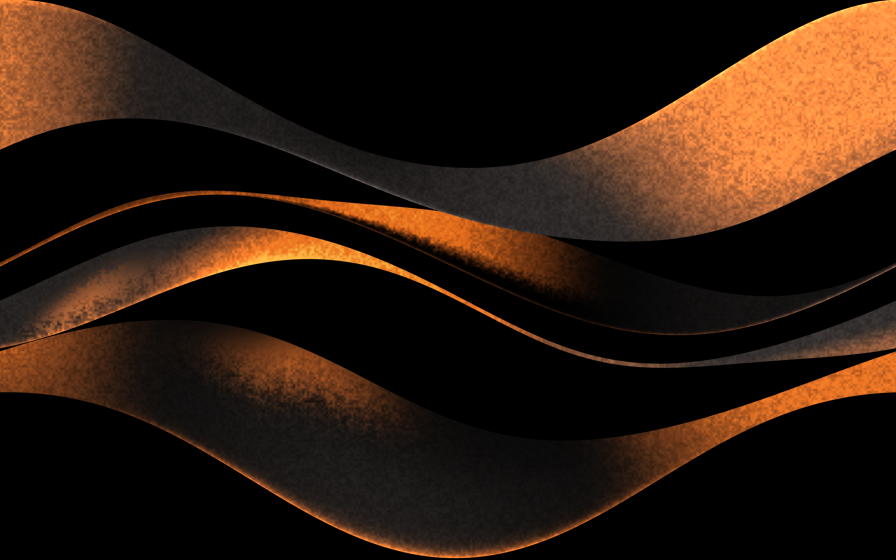
A Shadertoy shader for this background:

```glsl
// Four grainy metal ribbons waving across black, lit by ember-orange light.
#define STEEL vec3(0.17, 0.155, 0.15)
#define BRONZE vec3(0.45, 0.21, 0.07)
#define ORANGE vec3(0.90, 0.43, 0.11)
#define GOLD vec3(1.00, 0.72, 0.26)
#define GRAIN_SCALE 240.0
#define GRAIN_AMOUNT 0.30
#define RIM_WIDTH 0.005
#define TAU 6.2831853

float hash(vec2 p) {
    p = fract(p * vec2(0.1031, 0.1137));
    p += dot(p, p.yx + 33.33);
    return fract((p.x + p.y) * p.x * 17.0);
}

float noise(vec2 p) {
    vec2 cell = floor(p), f = fract(p);
    f = f * f * (3.0 - 2.0 * f);
    return mix(mix(hash(cell), hash(cell + vec2(1, 0)), f.x),
               mix(hash(cell + vec2(0, 1)), hash(cell + vec2(1, 1)), f.x), f.y);
}

float bump(float x, float center, float width) {
    float t = (x - center) / width;
    return exp(-t * t);
}

float fall(float a, float b, float x) { return 1.0 - smoothstep(a, b, x); }

// Height of a periodic edge; waves holds cos and sin weights of two harmonics.
float edge(float x, float mean, vec4 waves, float third) {
    float a = TAU * x;
    return mean + dot(waves, vec4(cos(a), sin(a), cos(2.0 * a), sin(2.0 * a)))
         + third * cos(3.0 * a);
}

// Colour of glowing metal from black through orange to gold.
vec3 ember(float heat) {
    vec3 c = BRONZE * smoothstep(0.0, 0.5, heat);
    c = mix(c, ORANGE, smoothstep(0.4, 0.85, heat));
    return mix(c, GOLD, smoothstep(0.8, 1.3, heat));
}

void paint(inout vec3 col, float y, vec2 span, float heat, float steel, float grain) {
    float aa = 0.8 / iResolution.y;
    float mask = smoothstep(-aa, aa, y - span.x) * smoothstep(-aa, aa, span.y - y);
    float rough = 1.0 + GRAIN_AMOUNT * grain;
    col = mix(col, ember(heat * rough) + STEEL * steel * rough, mask);
}

// Position across a ribbon: 0 on its lower edge, 1 on its upper edge.
float across(float y, vec2 span) {
    return clamp((y - span.x) / max(span.y - span.x, 0.001), 0.0, 1.0);
}

float rim(float dist, float width) { return exp(-max(dist, 0.0) / width); }

void mainImage(out vec4 fragColor, in vec2 fragCoord) {
    vec2 uv = fragCoord / iResolution.xy;
    float x = uv.x, y = uv.y;
    vec2 g = vec2(x * iResolution.x / iResolution.y, y) * GRAIN_SCALE;
    float grain = noise(g) + 0.6 * noise(g * 0.47 + 9.0) - 0.8;
    vec3 col = vec3(0.0);

    // Lowest ribbon: dark belly, glowing ends and lower rim
    vec2 span = vec2(edge(x, 0.1583, vec4(0.1494, 0.0075, -0.0068, -0.0005), -0.0015),
                     edge(x, 0.3214, vec4(0.0577, 0.0910, -0.0083, -0.0042), 0.0017));
    float v = across(y, span), low = y - span.x;
    float patchTop = mix(0.78, 0.95, smoothstep(0.27, 0.36, x));
    float heat = 0.62 * fall(-0.02, 0.22, x) * (0.7 + 0.3 * v)
               + 0.75 * smoothstep(0.64, 0.92, x + 0.04 * v);
    heat += 0.50 * bump(x, 0.34, 0.10) * bump(v + 0.07 * grain, patchTop, 0.24);
    heat += 0.60 * rim(low, RIM_WIDTH) * smoothstep(0.08, 0.28, x) * fall(0.62, 0.85, x);
    heat += 0.40 * rim(low, 0.022) * bump(x, 0.46, 0.22);
    float steel = 0.25 + 0.45 * bump(x, 0.42, 0.20) * fall(0.3, 1.0, v);
    paint(col, y, span, heat, steel, grain);

    // Third ribbon: mottled at the left, gold where it folds thin
    span = vec2(edge(x, 0.4271, vec4(-0.0433, 0.0860, -0.0021, -0.0188), -0.0035),
                edge(x, 0.4724, vec4(-0.0056, 0.1223, -0.0010, -0.0042), -0.0027));
    v = across(y, span);
    low = y - span.x;
    float fold = smoothstep(0.20, 0.40, x + 0.06 * (1.0 - v)) * fall(0.46, 0.64, x);
    heat = 1.02 * fold + 0.30 * bump(x, 0.22, 0.10) * fall(0.1, 1.0, v);
    heat += 0.45 * bump(x - 0.06 * v, 0.07, 0.05) * bump(v + 0.25 * grain, 0.35, 0.35);
    heat += 0.50 * rim(low, RIM_WIDTH) * fall(0.30, 0.42, x);
    heat += 0.32 * smoothstep(0.50, 0.58, x) * fall(0.68, 0.84, x);
    heat += 0.38 * smoothstep(0.76, 1.0, x) * fall(0.0, 0.8, v);
    steel = (1.0 - fold) * (0.85 + 0.35 * smoothstep(0.56, 0.72, x));
    paint(col, y, span, heat, steel, grain);

    // Second ribbon: orange twist with a thin lit lower line
    span = vec2(edge(x, 0.5266, vec4(-0.0015, 0.1254, -0.0005, 0.0026), -0.0006),
                edge(x, 0.5776, vec4(-0.0419, 0.0800, -0.0016, 0.0214), -0.0029));
    v = across(y, span);
    low = y - span.x;
    float twist = smoothstep(0.18, 0.42, x) * fall(0.45, 0.72, x);
    heat = 0.88 * twist * smoothstep(0.06, 0.50, v + 0.07 * grain);
    heat += 0.36 * fall(0.20, 0.36, x);
    heat += (0.42 - 0.15 * bump(x, 0.65, 0.1)) * rim(low, 0.003);
    steel = 0.45 * smoothstep(0.60, 0.85, x) + 1.6 * rim(low, 0.003) * smoothstep(0.80, 0.95, x);
    paint(col, y, span, heat, steel, grain);

    // Top ribbon: grey hollow between two warm crests
    span = vec2(edge(x, 0.6724, vec4(0.0552, 0.0960, 0.0031, 0.0094), 0.002),
                edge(x, 0.8417, vec4(0.1496, 0.0158, 0.0094, -0.0010), 0.0));
    v = across(y, span);
    low = y - span.x;
    heat = 0.62 * fall(-0.03, 0.21, x);
    heat += 0.76 * smoothstep(0.65, 0.91, x + 0.10 * v) * (0.75 + 0.25 * smoothstep(0.0, 0.3, v));
    heat += rim(span.y - y, 0.007) * (0.45 * smoothstep(0.60, 0.80, x) + 0.30 * fall(0.03, 0.18, x));
    steel = 0.75 + 0.30 * smoothstep(0.35, 0.62, x) - 0.25 * bump(x, 0.40, 0.10) * v;
    steel += 2.0 * rim(low, 0.003) * bump(x, 0.40, 0.13);
    paint(col, y, span, heat, steel, grain);

    fragColor = vec4(col, 1.0);
}
```
